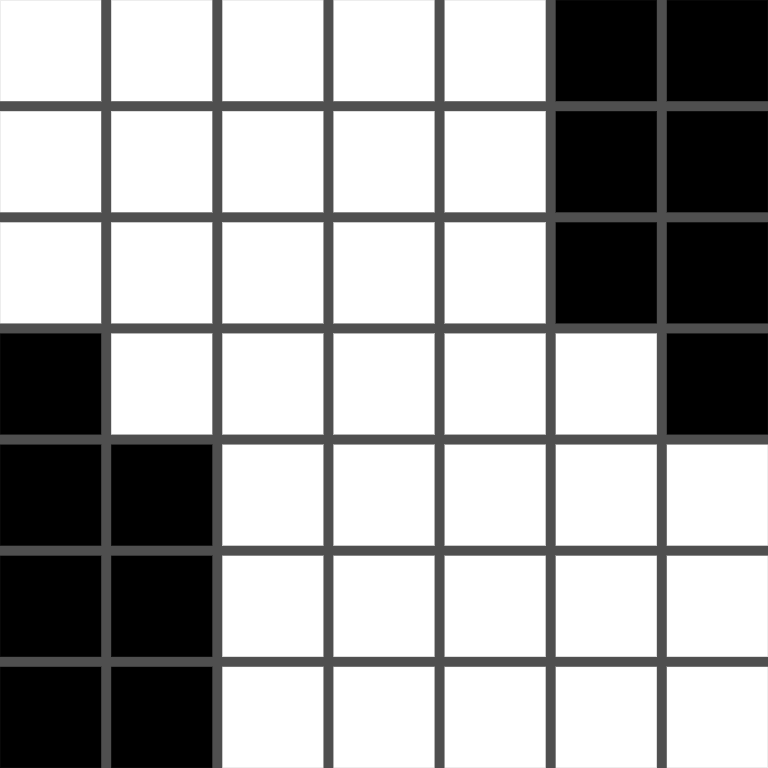
Write a three.js fragment shader that draws this pattern.

```glsl
varying vec2 vUv;

const float CELL_SIZE = 0.1447;
const float LINE_WIDTH = 0.0130;
const float EDGE_SOFTNESS = 0.0010;
const float CORNER_REACH = 1.5;
const float MIDDLE_REACH = 2.5;

const vec3 PAPER = vec3(1.0);
const vec3 INK = vec3(0.0);
const vec3 LINE_COLOR = vec3(0.31);

// Dark blocks at lower left and upper right, plus both ends of the middle row
float darkCell(vec2 cell) {
  float corner = step(CORNER_REACH, cell.x * sign(cell.y));
  float rowEnd = step(MIDDLE_REACH, abs(cell.x));
  return abs(cell.y) < 0.5 ? rowEnd : corner;
}

// Coverage of the lines along the cell borders
float gridLines(vec2 cellOffset) {
  vec2 borderDistance = (0.5 - abs(cellOffset)) * CELL_SIZE;
  float lineDistance = min(borderDistance.x, borderDistance.y) - 0.5 * LINE_WIDTH;
  return 1.0 - smoothstep(-EDGE_SOFTNESS, EDGE_SOFTNESS, lineDistance);
}

void main() {
  // Grid coordinates with the central cell at zero
  vec2 gridPos = (vUv - 0.5) / CELL_SIZE;
  vec2 cell = floor(gridPos + 0.5);

  vec3 color = mix(PAPER, INK, darkCell(cell));
  color = mix(color, LINE_COLOR, gridLines(gridPos - cell));
  gl_FragColor = vec4(color, 1.0);
}
```
